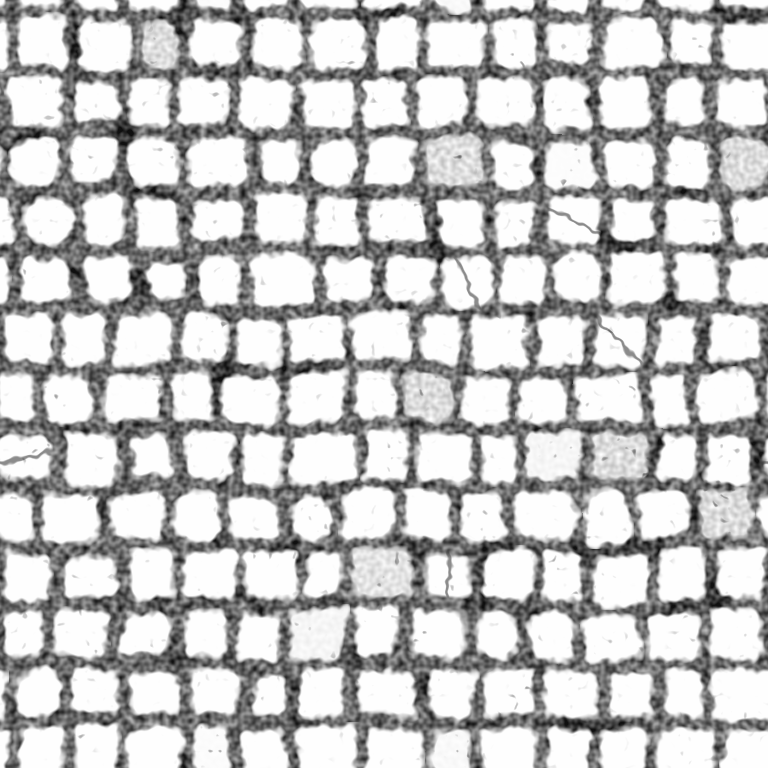
Give the GLSL for this texture map, as a three.js fragment shader.

```glsl
varying vec2 vUv;

const float ROWS = 13.0;
const float ROW_OFFSET = 0.24;
const float STONE_WHITE = 0.995;
const float MORTAR_GREY = 0.41;

float hash(vec2 p, float seed) {
  return fract(sin(dot(p, vec2(127.1, 311.7)) + seed * 74.7) * 43758.5453);
}

// Gradient noise that wraps after freq cells
vec2 gradientAt(vec2 cell, float freq) {
  float angle = 6.28318 * hash(mod(cell, freq), freq * 0.13);
  return vec2(cos(angle), sin(angle));
}

float gradientNoise(vec2 uv, float freq) {
  vec2 p = uv * freq;
  vec2 i = floor(p);
  vec2 f = p - i;
  vec2 w = f * f * f * (f * (f * 6.0 - 15.0) + 10.0);
  vec2 e = vec2(1.0, 0.0);
  float a = dot(gradientAt(i, freq), f);
  float b = dot(gradientAt(i + e.xy, freq), f - e.xy);
  float c = dot(gradientAt(i + e.yx, freq), f - e.yx);
  float d = dot(gradientAt(i + e.xx, freq), f - e.xx);
  return mix(mix(a, b, w.x), mix(c, d, w.x), w.y);
}

float roundedBox(vec2 p, vec2 halfSize, float radius) {
  vec2 q = abs(p) - halfSize + radius;
  return length(max(q, 0.0)) + min(max(q.x, q.y), 0.0) - radius;
}

// Uneven position of the joint to the left of a column
float jointX(float column, float row, float count) {
  return column + 0.28 * (hash(vec2(mod(column, count), row), 1.0) - 0.5);
}

// Distance to an irregular stone, in row heights
float stoneDistance(vec2 p, vec2 cellHalf, vec2 id) {
  float tilt = 0.16 * (hash(id, 2.0) - 0.5);
  float taper = 0.22 * (hash(id, 3.0) - 0.5);
  vec2 q = vec2(p.x + tilt * p.y, p.y - 0.6 * tilt * p.x);
  q.x *= 1.0 + taper * q.y;
  q.y *= 1.0 + taper * q.x;
  q.y += 0.05 * (hash(id, 4.0) - 0.5);
  float shrink = 0.10 * pow(hash(id, 5.0), 8.0);
  vec2 gap = vec2(0.065 + 0.04 * hash(id, 6.0), 0.07 + 0.035 * hash(id, 7.0)) + shrink;
  float radius = 0.09 + 0.13 * hash(id, 8.0) + 0.2 * step(0.95, hash(id, 9.0));
  return roundedBox(q, cellHalf - gap, radius);
}

// Thin slanted split through a few stones
float crackMask(vec2 p, vec2 id, float wobble) {
  float angle = 3.14159 * hash(id, 10.0);
  float across = abs(dot(p, vec2(cos(angle), sin(angle))) + wobble);
  return step(0.97, hash(id, 11.0)) * (1.0 - smoothstep(0.01, 0.05, across));
}

float stoneShade(vec2 uv, vec2 id, float grain) {
  float wear = hash(id, 12.0);
  float pits = smoothstep(0.30, 0.55, gradientNoise(uv + 0.21, 97.0));
  float patches = smoothstep(-0.1, 0.4, gradientNoise(uv, 23.0));
  float shade = STONE_WHITE - pits * patches * (0.12 + 0.4 * wear * wear);
  float greyed = smoothstep(0.93, 0.98, wear);
  return shade - greyed * (0.13 + 0.2 * grain);
}

float mortarShade(vec2 uv, float grain) {
  float soil = smoothstep(0.1, 0.5, gradientNoise(uv + 0.63, 17.0));
  float pebbles = gradientNoise(uv + 0.4, 71.0);
  return clamp(MORTAR_GREY + 0.38 * grain + 0.28 * pebbles - 0.2 * soil, 0.06, 0.8);
}

void main() {
  vec2 uv = vUv;

  // Wavy courses
  float courseY = uv.y * ROWS + ROW_OFFSET + 0.13 * gradientNoise(uv, 7.0);
  float row = mod(floor(courseY), ROWS);
  float count = ROWS + step(0.85, hash(vec2(row, 5.0), 13.0));
  float alongX = uv.x * count + hash(vec2(row, 2.0), 14.0)
               + 0.10 * gradientNoise(uv + 0.37, 11.0);

  // Stone containing this point
  float column = floor(alongX);
  column -= step(alongX, jointX(column, row, count));
  column += step(jointX(column + 1.0, row, count), alongX);
  float left = jointX(column, row, count);
  float right = jointX(column + 1.0, row, count);
  vec2 id = vec2(mod(column, count), row);
  vec2 p = vec2(alongX - 0.5 * (left + right), fract(courseY) - 0.5);
  p.x *= ROWS / count;
  vec2 cellHalf = vec2(0.5 * (right - left) * ROWS / count, 0.5);

  // Chipped, soft outline
  float grain = gradientNoise(uv, 131.0);
  float chips = 0.09 * gradientNoise(uv, 41.0) + 0.07 * gradientNoise(uv + 0.17, 89.0);
  float dist = stoneDistance(p, cellHalf, id) + chips;
  float mortar = smoothstep(-0.055, 0.05, dist);
  float crack = crackMask(p, id, chips);

  float shade = stoneShade(uv, id, grain) - 0.45 * crack;
  shade = mix(shade, mortarShade(uv, grain), mortar);
  gl_FragColor = vec4(vec3(clamp(shade, 0.0, 1.0)), 1.0);
}
```
